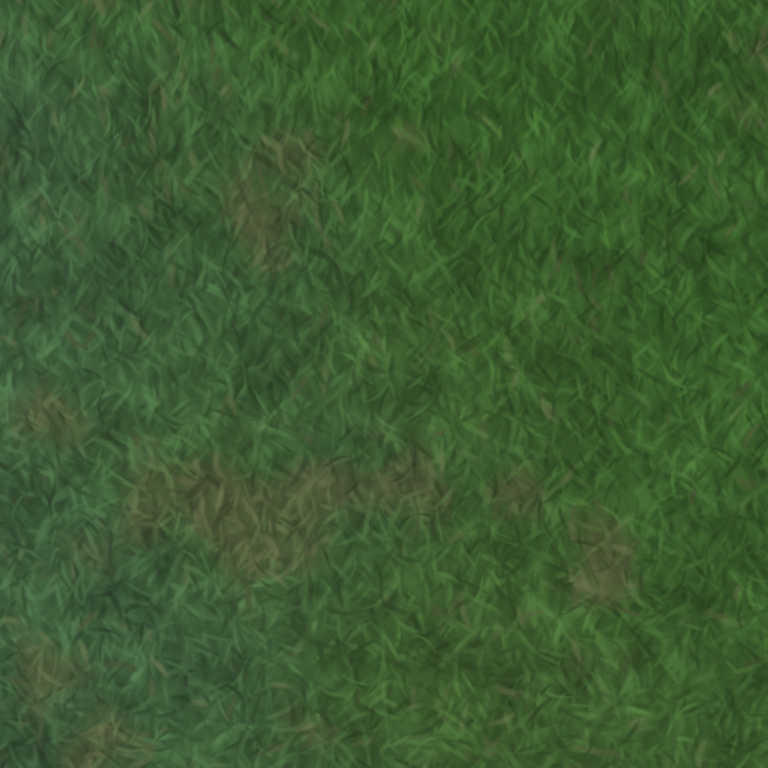
Write a WebGL 1 fragment shader that draws this texture.

```glsl
precision highp float;
// Soft, slightly blurred lawn with short tangled blades and dry patches.
uniform vec2 u_resolution;

vec2 hash2(vec2 p) {
  vec3 q = fract(vec3(p.xyx) * vec3(0.1031, 0.1030, 0.0973));
  q += dot(q, q.yzx + 33.33);
  return fract((q.xx + q.yz) * q.zy);
}

float gradientDot(vec2 cell, vec2 offset, vec2 f) {
  float angle = 6.2832 * hash2(cell + offset + 71.0).x;
  return dot(vec2(cos(angle), sin(angle)), f - offset);
}

// Gradient noise, roughly -0.7 to 0.7
float noise(vec2 p) {
  vec2 cell = floor(p), f = fract(p);
  vec2 u = f * f * f * (f * (f * 6.0 - 15.0) + 10.0);
  float low = mix(gradientDot(cell, vec2(0, 0), f), gradientDot(cell, vec2(1, 0), f), u.x);
  float high = mix(gradientDot(cell, vec2(0, 1), f), gradientDot(cell, vec2(1, 1), f), u.x);
  return mix(low, high, u.y);
}

// Soft coverage of one bent, tapering blade centred on the origin
float blade(vec2 d, float angle, float halfLength, float halfWidth, float bend) {
  float c = cos(angle), s = sin(angle);
  vec2 q = vec2(c * d.x + s * d.y, c * d.y - s * d.x);
  q.x += bend * q.y * q.y;
  float along = q.y / halfLength;
  float taper = max(1.0 - along * along, 0.0);
  return taper * (1.0 - smoothstep(0.15, 1.0, abs(q.x) / (halfWidth * (0.4 + 0.6 * taper))));
}

void main() {
  vec2 uv = gl_FragCoord.xy / u_resolution.y;

  // Ground: cool and greyish at left, deeper green at upper right
  float cool = smoothstep(0.75, 0.0, uv.x + 0.3 * noise(uv * 4.0));
  float lush = smoothstep(0.7, 1.6, uv.x + uv.y + 0.3 * noise(uv * 3.0 + 9.0));
  vec3 ground = mix(vec3(0.235, 0.355, 0.175), vec3(0.235, 0.355, 0.225), cool);
  ground = mix(ground, vec3(0.205, 0.350, 0.150), lush * 0.85);
  ground *= 1.0 + 0.16 * noise(uv * 7.0 + 20.0) + 0.16 * noise(uv * 19.0);

  // Dry, thin patches
  float dry = noise(uv * 4.5 + 3.0) + 0.6 * noise(uv * 12.0 + 40.0);
  dry = smoothstep(0.12, 0.65, dry - 0.15 * lush);
  ground = mix(ground, vec3(0.330, 0.345, 0.225), dry * 0.65);
  vec3 color = ground * (0.97 + 0.2 * noise(uv * vec2(55.0, 32.0)));

  // Overlapping layers of blades, more upright towards the top
  for (int layer = 0; layer < 10; layer++) {
    float depth = float(layer);
    vec2 p = uv * (21.0 + 1.3 * depth) + depth * vec2(7.31, 3.77);
    for (int j = -1; j <= 1; j++) {
      for (int i = -1; i <= 1; i++) {
        vec2 cell = floor(p) + vec2(i, j);
        vec2 key = cell + depth * 57.0;
        vec2 place = hash2(key), shape = hash2(key + 113.0), tint = hash2(key + 239.0);
        float height = (cell.y - depth * 3.77) / (21.0 + 1.3 * depth);
        float angle = (shape.x - 0.46) * mix(3.0, 1.6, clamp(height, 0.0, 1.0));
        float cover = blade(p - cell - place, angle, 0.4 + 0.5 * shape.y,
                            0.11 + 0.09 * tint.y, (place.x - 0.5) * 0.9);

        // Shaded gaps, lit leaves and a few straw-coloured stalks
        vec3 tone = ground * mix(0.68, 1.38, tint.x) + vec3(0.01, 0.005, 0.012) * tint.y;
        float straw = smoothstep(0.95, 0.99, tint.y + 0.22 * dry);
        tone = mix(tone, vec3(0.43, 0.44, 0.30) * (0.75 + 0.35 * tint.x), straw * 0.75);
        color = mix(color, tone, cover * 0.62);
      }
    }
  }

  // Faint fine mottling
  color *= 1.0 + 0.07 * noise(uv * 90.0);
  gl_FragColor = vec4(color, 1.0);
}
```
